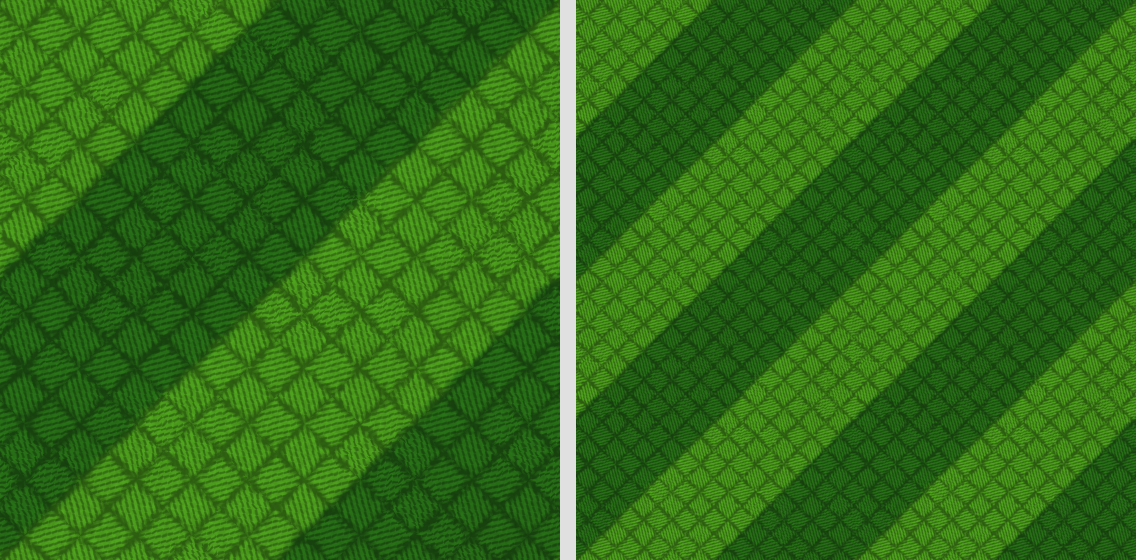
Left, the tile; right, the same tile 2 across and 2 down.
A WebGL 1 fragment shader for this texture:

```glsl
precision highp float;
// Green basket-weave cloth of twisted yarn diamonds, crossed by soft diagonal bands.
uniform vec2 u_resolution;

const float REPEATS = 10.0;               // weave repeats across and down
const vec2 WEAVE_PHASE = vec2(0.43, 0.93);
const float STRANDS = 10.0;               // yarn strands per repeat
const float TWISTS = 9.0;                 // twist steps per repeat
const float TILT = 0.25;                  // strand tilt in radians
const vec3 LIGHT_YARN = vec3(0.295, 0.61, 0.11);
const vec3 LIGHT_GAP = vec3(0.175, 0.365, 0.065);
const vec3 DARK_YARN = vec3(0.15, 0.425, 0.085);
const vec3 DARK_GAP = vec3(0.09, 0.255, 0.055);

float hash(vec2 p) {
  vec3 q = fract(vec3(p.xyx) * 0.1031);
  q += dot(q, q.yzx + 33.33);
  return fract((q.x + q.y) * q.z);
}

// Value noise from 0 to 1 that wraps after a whole number of cells.
float tileNoise(vec2 uv, float cells, float seed) {
  vec2 p = uv * cells;
  vec2 i = floor(p);
  vec2 f = fract(p);
  f = f * f * (3.0 - 2.0 * f);
  vec2 a = mod(i, cells) + seed;
  vec2 b = mod(i + 1.0, cells) + seed;
  return mix(mix(hash(a), hash(vec2(b.x, a.y)), f.x),
             mix(hash(vec2(a.x, b.y)), hash(b), f.x), f.y);
}

// Darkness of the stepped grooves between twisted strands.
float strandGroove(float along, float across, float offset, float slant) {
  float u = across * STRANDS + offset;
  float k = floor(u + 0.5);
  float twist = fract(along * TWISTS + k * 0.5 + offset);
  float d = abs(u - k - slant * (twist - 0.5));
  float ends = smoothstep(0.0, 0.2, twist) * smoothstep(1.0, 0.8, twist);
  return (1.0 - smoothstep(0.05, 0.36, d)) * mix(0.72, 1.0, ends);
}

// Yarn brightness: 0 in the creases, 1 on top of a strand.
float weave(vec2 uv) {
  // Small wobble of the fibres, stronger in worn patches.
  float wear = smoothstep(0.45, 0.85, tileNoise(uv, 11.0, 17.0));
  vec2 wobble = vec2(tileNoise(uv, 100.0, 3.0), tileNoise(uv, 100.0, 41.0)) - 0.5;
  vec2 q = uv * REPEATS - WEAVE_PHASE + wobble * mix(0.02, 0.06, wear);

  // Diamonds are unit squares of the diagonal lattice.
  vec2 diagonal = vec2(q.x + q.y, q.x - q.y) + 0.5;
  vec2 id = floor(diagonal);
  vec2 f = diagonal - id - 0.5;
  vec2 local = 0.5 * vec2(f.x + f.y, f.x - f.y);
  vec2 center = mod(0.5 * vec2(id.x + id.y, id.x - id.y), REPEATS);
  float chance = hash(center * 2.0 + 7.0);

  // Alternate diamonds carry strands at right angles.
  float c = cos(TILT);
  float s = sin(TILT);
  vec2 strand = vec2(c * local.x + s * local.y, c * local.y - s * local.x);
  if (mod(id.x + id.y, 2.0) < 0.5) strand = vec2(strand.y, -strand.x);
  float groove = strandGroove(strand.x, strand.y, chance, mix(0.10, 0.28, wear));

  // Fuzzy creases, ragged where the strand ends tuck under.
  float fuzz = tileNoise(uv, 128.0, 61.0) - 0.5;
  float edge = 0.5 - max(abs(f.x), abs(f.y)) + 0.13 * fuzz - 0.05 * groove;
  float body = smoothstep(-0.05, 0.16, edge);
  return body * (1.0 - 0.76 * groove) + 0.16 * fuzz;
}

// Light-band coverage, with slightly ragged soft edges.
float lightBand(vec2 uv) {
  float ragged = 0.016 * (tileNoise(uv, 60.0, 83.0) - 0.5)
               + 0.010 * (tileNoise(uv, 16.0, 29.0) - 0.5);
  float s = fract(uv.x - uv.y + ragged + 0.255);
  return 1.0 - smoothstep(-0.018, 0.018, abs(s - 0.5) - 0.2450);
}

void main() {
  vec2 uv = gl_FragCoord.xy / u_resolution;
  float yarn = clamp(weave(uv), 0.0, 1.08);
  float band = lightBand(uv);
  vec3 gapColor = mix(DARK_GAP, LIGHT_GAP, band);
  vec3 yarnColor = mix(DARK_YARN, LIGHT_YARN, band);
  vec3 color = mix(gapColor, yarnColor, yarn);

  // Broad uneven dye and fine fibre grain.
  color *= 0.98 + 0.04 * tileNoise(uv, 6.0, 97.0);
  color *= 0.95 + 0.10 * tileNoise(uv, 240.0, 11.0);
  gl_FragColor = vec4(color, 1.0);
}
```
